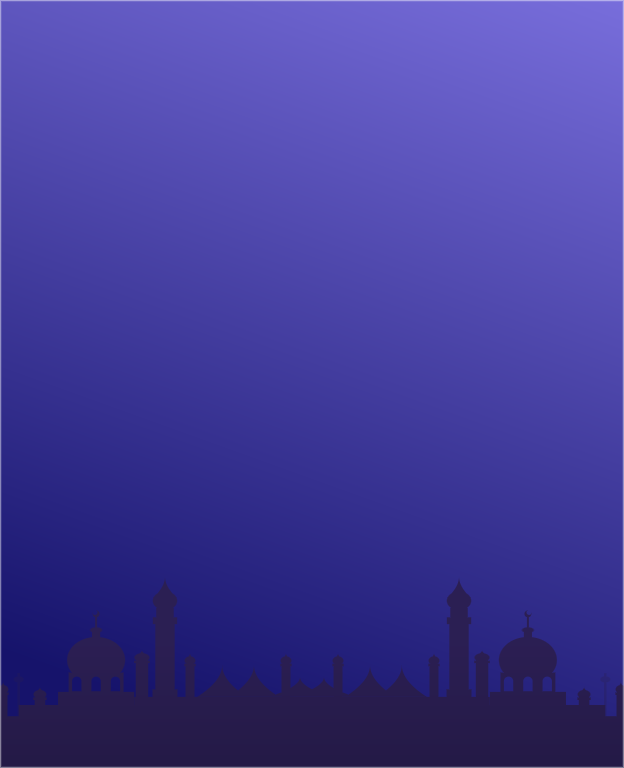
Reproduce this background procedurally as a Shadertoy shader.

```glsl
// A violet dusk sky above a dark, mirror-symmetric skyline of domes and minarets.
// The sky is one tilted gradient; the skyline is a union of signed distances
// in units of 1/100 canvas width, folded about the vertical centre line.

const vec3 SKY_LOW = vec3(0.085, 0.075, 0.42);
const vec3 SKY_HIGH = vec3(0.47, 0.43, 0.86);
const vec2 SKY_RANGE = vec2(18.9, 159.0);   // gradient start and end
const float SKY_TILT = 0.36;
const vec3 CITY_LOW = vec3(0.14, 0.10, 0.275);
const vec3 CITY_HIGH = vec3(0.17, 0.12, 0.325);
const float CITY_TOP = 20.0;
const float WALL_TOP = 11.4;
const float DOME_X = 34.6;
const float MINARET_X = 23.56;
const float ARCH_SPACING = 3.1;
const float FRAME_WIDTH = 0.2;
const float FRAME_OPACITY = 0.45;
const float HAZE_OPACITY = 0.3;

float box(vec2 p, vec2 center, vec2 halfSize) {
    vec2 d = abs(p - center) - halfSize;
    return length(max(d, 0.0)) + min(max(d.x, d.y), 0.0);
}

// Solid column reaching down past the canvas.
float column(vec2 p, float x, float top, float halfWidth) {
    return max(abs(p.x - x) - halfWidth, p.y - top);
}

float ellipse(vec2 p, vec2 center, vec2 radius) {
    return (length((p - center) / radius) - 1.0) * min(radius.x, radius.y);
}

// Concave pointed roof: its width shrinks with the square of the height.
float ogee(vec2 p, vec2 base, float halfWidth, float rise) {
    float left = clamp(1.0 - (p.y - base.y) / rise, 0.0, 1.0);
    float slope = 2.0 * halfWidth / rise * left;
    float side = (abs(p.x - base.x) - halfWidth * left * left) / sqrt(1.0 + slope * slope);
    return max(side, max(base.y - p.y, p.y - base.y - rise));
}

// Slim tower with a ledge, a bulb and a pointed tip.
float turret(vec2 p, float x, float top, float halfWidth) {
    float d = column(p, x, top - 1.6, halfWidth);
    d = min(d, box(p, vec2(x, top - 1.9), vec2(halfWidth * 1.25, 0.2)));
    d = min(d, ellipse(p, vec2(x, top - 1.2), vec2(halfWidth * 1.2, 0.7)));
    return min(d, ogee(p, vec2(x, top - 0.9), halfWidth, 0.9));
}

float tallMinaret(vec2 p) {
    float d = column(p, MINARET_X, 23.2, 1.55);
    d = min(d, column(p, MINARET_X, 12.6, 2.0));
    d = min(d, box(p, vec2(MINARET_X, 23.6), vec2(1.95, 0.55)));
    d = min(d, box(p, vec2(MINARET_X, 24.8), vec2(1.4, 0.9)));
    d = min(d, ellipse(p, vec2(MINARET_X, 26.8), vec2(1.95, 1.5)));
    return min(d, ogee(p, vec2(MINARET_X, 27.3), 1.9, 3.4));
}

float grandDome(vec2 p) {
    vec2 q = p - vec2(DOME_X, 0.0);
    float d = max(ellipse(q, vec2(0.0, 17.3), vec2(4.65, 3.7)), 15.0 - q.y);

    // Drum pierced by three round-headed arches
    float drum = box(q, vec2(0.0, 13.6), vec2(4.4, 1.7));
    float bay = q.x - ARCH_SPACING * clamp(round(q.x / ARCH_SPACING), -1.0, 1.0);
    float arch = min(box(vec2(bay, q.y), vec2(0.0, 13.1), vec2(0.75, 0.8)),
                     length(vec2(bay, q.y - 13.9)) - 0.75);
    d = min(d, max(drum, -arch));
    d = min(d, column(q, 0.0, 12.2, 6.1));

    // Lantern, pole and crescent
    d = min(d, box(q, vec2(0.0, 21.4), vec2(0.65, 0.7)));
    d = min(d, ellipse(q, vec2(0.0, 22.1), vec2(0.95, 0.45)));
    d = min(d, box(q, vec2(0.0, 23.2), vec2(0.16, 1.1)));
    float crescent = max(length(q - vec2(0.0, 24.7)) - 0.55,
                         0.42 - length(q - vec2(0.2, 24.95)));
    return min(d, crescent);
}

float skyline(vec2 p) {
    // Stepped walls
    float d = column(p, 0.0, WALL_TOP, 28.5);
    d = min(d, column(p, 0.0, 10.1, 47.0));
    d = min(d, p.y - 8.3);

    // Pointed roofs and slim towers
    d = min(d, ogee(p, vec2(1.92, WALL_TOP), 5.0, 3.2));
    for (int i = 0; i < 2; i++) {
        float k = float(i);
        d = min(d, ogee(p, vec2(9.3 + 5.1 * k, WALL_TOP), 4.0, 5.1));
        d = min(d, turret(p, 4.17 + 15.38 * k, 18.4, 0.72));
    }
    d = min(d, turret(p, 27.25, 18.9, 1.0));
    d = min(d, turret(p, 43.6, 13.0, 0.85));
    d = min(d, turret(p, 49.5, 13.8, 0.7));
    return min(d, min(tallMinaret(p), grandDome(p)));
}

void mainImage(out vec4 fragColor, in vec2 fragCoord) {
    float pixel = 100.0 / iResolution.x;
    vec2 p = fragCoord * pixel;
    vec2 size = iResolution.xy * pixel;
    vec2 folded = vec2(abs(p.x - 50.0), p.y);

    // Sky
    float t = (p.y + SKY_TILT * p.x - SKY_RANGE.x) / (SKY_RANGE.y - SKY_RANGE.x);
    vec3 color = mix(SKY_LOW, SKY_HIGH, clamp(t, 0.0, 1.0));

    // City, with a faint distant spire near each side
    vec3 city = mix(CITY_LOW, CITY_HIGH, clamp(p.y / CITY_TOP, 0.0, 1.0));
    float haze = min(column(folded, 47.0, 15.2, 0.2), ellipse(folded, vec2(47.0, 14.2), vec2(0.8, 0.5)));
    color = mix(color, city, HAZE_OPACITY * clamp(0.5 - haze / pixel, 0.0, 1.0));
    color = mix(color, city, clamp(0.5 - skyline(folded) / pixel, 0.0, 1.0));

    // Pale hairline frame
    vec2 border = min(p, size - p);
    float frame = clamp(0.5 + (FRAME_WIDTH - min(border.x, border.y)) / pixel, 0.0, 1.0);
    fragColor = vec4(mix(color, vec3(1.0), FRAME_OPACITY * frame), 1.0);
}
```
